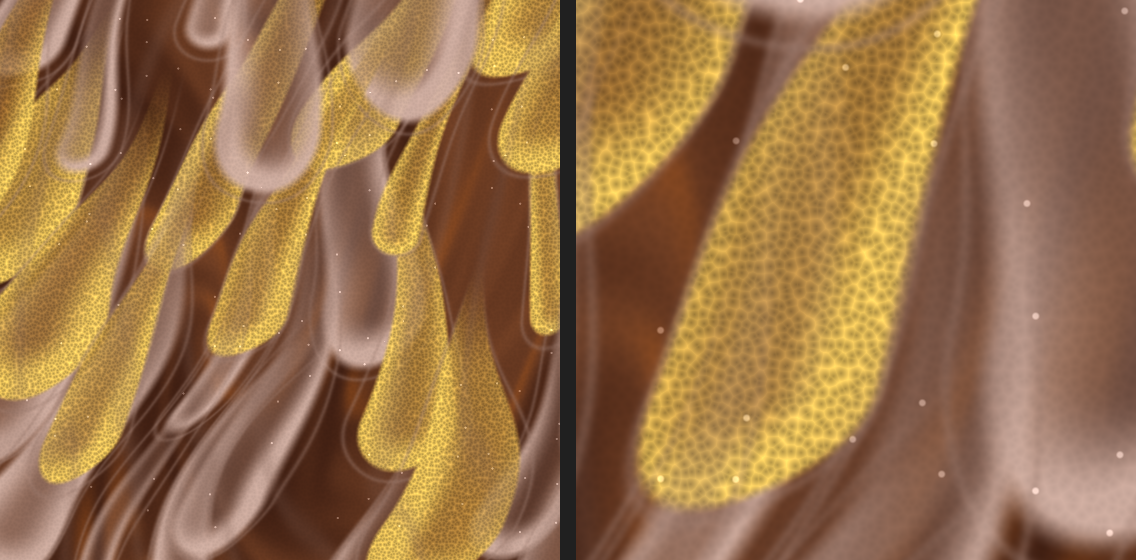
Left, the full canvas; right, a detail of the centre.
This texture is drawn by a Shadertoy shader. Its source:

```glsl
// Poured resin: gold and milky drips hanging in veils over dark marbled brown.

const vec3 DARK_BROWN = vec3(0.25, 0.12, 0.07);
const vec3 WARM_BROWN = vec3(0.46, 0.26, 0.15);
const vec3 AMBER      = vec3(0.66, 0.34, 0.10);
const vec3 MILK       = vec3(0.82, 0.69, 0.64);
const vec3 SMOKE      = vec3(0.50, 0.37, 0.32);
const vec3 BRIGHT_GOLD = vec3(0.90, 0.75, 0.34);
const vec3 DEEP_GOLD  = vec3(0.60, 0.42, 0.18);
const int DRIP_COUNT = 30;

float hash1(float n) {
    return fract(sin(n * 12.9898 + 4.1) * 43758.55);
}

vec2 hash2(vec2 c) {
    vec2 k = vec2(dot(c, vec2(127.1, 311.7)), dot(c, vec2(269.5, 183.3)));
    return fract(sin(k) * 43758.55);
}

// Cellular noise: distance to the nearest jittered point
float cellular(vec2 p) {
    vec2 cell = floor(p), f = fract(p);
    float nearest = 2.0;
    for (int y = -1; y <= 1; y++)
    for (int x = -1; x <= 1; x++) {
        vec2 o = vec2(x, y);
        nearest = min(nearest, length(o + hash2(cell + o) - f));
    }
    return nearest;
}

// Layered sines that push the plane around like a slow liquid
vec2 swirl(vec2 p, float frequency, float strength) {
    for (int i = 0; i < 5; i++) {
        float phase = float(i) * 1.7;
        p += strength / frequency * sin(frequency * p.yx + vec2(phase, phase + 2.1));
        p = mat2(0.8, 0.6, -0.6, 0.8) * p;
        frequency *= 1.65;
    }
    return p;
}

// Gentle bend that keeps the drips upright
vec2 bend(vec2 p, float amount) {
    p.x += amount * (sin(p.y * 7.0 + p.x * 3.0) + 0.45 * sin(p.y * 15.0 - p.x * 6.0 + 1.3));
    p.y += amount * (sin(p.x * 9.0 + 0.7) + 0.4 * sin(p.x * 21.0 + p.y * 5.0));
    return p;
}

// Teardrop: round foot at the origin, tapering upward to a thin stalk
float teardrop(vec2 p, float foot, float tip, float height) {
    p.x = abs(p.x);
    float b = (foot - tip) / height;
    float a = sqrt(1.0 - b * b);
    float k = dot(p, vec2(-b, a));
    if (k < 0.0) return length(p) - foot;
    if (k > a * height) return length(p - vec2(0.0, height)) - tip;
    return dot(p, vec2(a, b)) - foot;
}

vec3 marble(vec2 p) {
    vec2 q = swirl(p * vec2(1.0, 0.55) + 0.3, 6.0, 0.75);
    float broad = 0.5 + 0.5 * sin(q.x * 11.0 + 2.0 * sin(q.y * 7.0));
    float fine = 0.5 + 0.5 * sin(q.x * 53.0 + q.y * 31.0);
    float glow = pow(0.5 + 0.5 * sin(q.y * 17.0 - q.x * 9.0), 10.0);
    vec3 color = mix(DARK_BROWN, WARM_BROWN, 0.7 * broad + 0.2 * fine);
    return mix(color, AMBER, 0.4 * glow * fine);
}

// Lays one drip over the color beneath it
vec3 addDrip(vec3 under, vec2 p, float id, float grain) {
    vec2 foot = fract(id * vec2(0.7549, 0.5698) + vec2(0.13, 0.4));
    foot = foot * vec2(1.25, 1.2) - vec2(0.18, 0.2);
    float radius = mix(0.035, 0.12, hash1(id + 3.0));
    float height = mix(0.38, 0.72, hash1(id + 17.0));
    float isGold = step(0.55, fract(id * 0.4142 + 0.2));
    float tilt = mix(0.55, 0.1, foot.x) + 0.25 * (hash1(id + 31.0) - 0.5);

    vec2 q = p - foot;
    q.x -= tilt * q.y + 0.025 * sin(q.y * 8.0 + id);
    float d = teardrop(q, radius, 0.004, height);
    float softness = mix(0.011, 0.005, isGold);
    float edge = smoothstep(softness, -softness, d);
    float fade = smoothstep(height, height * 0.55, q.y);

    // Rim stays dense while the core thins out toward the top
    float side = (hash1(id + 43.0) - 0.5) * q.x / radius;
    float core = smoothstep(0.15, 0.95, -d / radius + 0.9 * q.y / height + side);
    core *= mix(0.45, 1.0, hash1(id + 59.0));

    vec3 milk = mix(MILK, SMOKE, core);
    vec3 gold = mix(BRIGHT_GOLD, DEEP_GOLD, core) * (1.0 + 0.4 * (grain - 0.45));
    float density = mix(0.96, mix(0.3, 0.7, isGold), core);
    vec3 color = mix(under, mix(milk, gold, isGold), edge * fade * density);

    // Pale filament trailing just outside the rim
    float offset = 0.012 + 0.012 * sin(q.y * 9.0 + id);
    float thread = exp(-pow((d - offset) / 0.004, 2.0));
    return mix(color, mix(SMOKE, MILK, 0.4), 0.35 * thread * fade);
}

void mainImage(out vec4 fragColor, in vec2 fragCoord) {
    vec2 p = fragCoord / iResolution.y;
    float grain = cellular(p * 170.0);
    vec3 color = marble(p);

    vec2 flow = bend(p, 0.022);
    for (int i = 0; i < DRIP_COUNT; i++)
        color = addDrip(color, flow, float(i), grain);

    // Faint smoky streaks, overall grain and sparse glints
    vec2 s = swirl(p * vec2(1.0, 0.4), 9.0, 0.5);
    float streak = pow(0.5 + 0.5 * sin(s.x * 38.0 + 3.0 * sin(s.y * 9.0)), 6.0);
    color = mix(color, SMOKE, 0.22 * streak);
    color *= 1.0 + 0.07 * (grain - 0.45);
    float glint = smoothstep(0.05, 0.02, cellular(p * 18.0));
    color += 0.25 * glint * step(0.7, hash2(floor(p * 18.0)).x);
    fragColor = vec4(clamp(color, 0.0, 1.0), 1.0);
}
```
